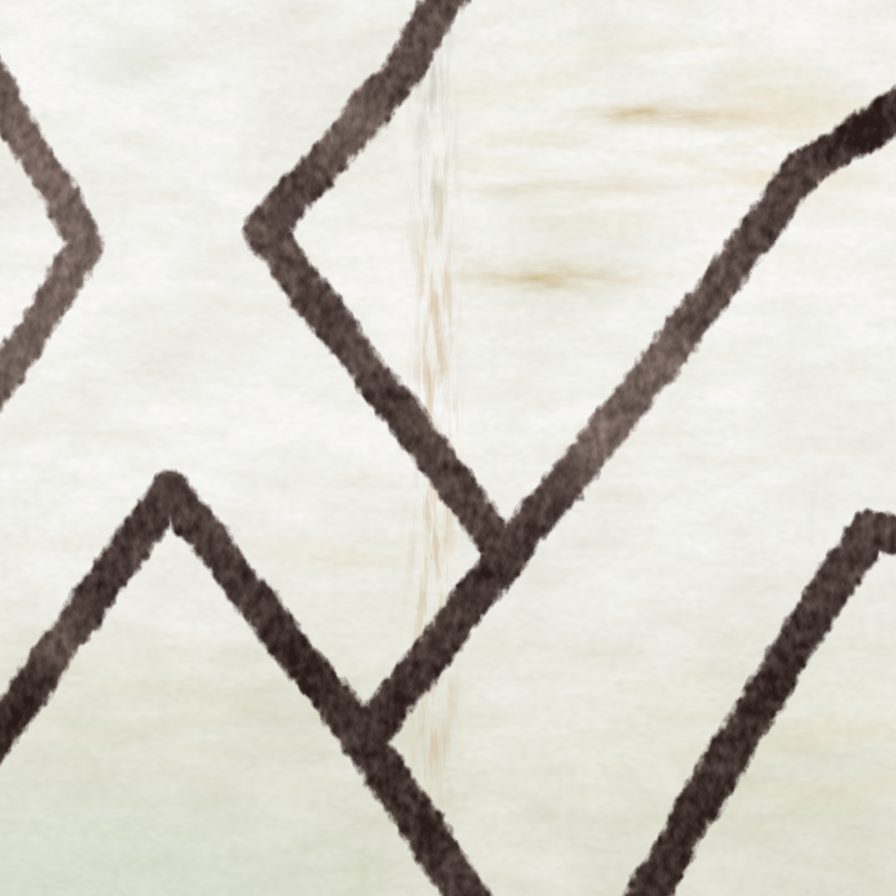
A Shadertoy shader for this texture:

```glsl
// A cream wool rug crossed by dark brown zigzag bands.
// Bands are distances to polylines, frayed and toned by gradient noise;
// the ground layers stretched noise, a worn crease and tan stains.

vec2 gradientAt(vec2 cell) {
    vec3 h = fract(cell.xyx * vec3(0.1031, 0.1030, 0.0973));
    h += dot(h, h.yzx + 33.33);
    return 2.0 * fract((h.xx + h.yz) * h.zy) - 1.0;
}

float gradientNoise(vec2 p) {
    vec2 i = floor(p), f = fract(p);
    vec2 u = f * f * f * (f * (f * 6.0 - 15.0) + 10.0);
    vec2 e = vec2(1.0, 0.0);
    float low = mix(dot(gradientAt(i), f), dot(gradientAt(i + e.xy), f - e.xy), u.x);
    float high = mix(dot(gradientAt(i + e.yx), f - e.yx), dot(gradientAt(i + e.xx), f - e.xx), u.x);
    return mix(low, high, u.y);
}

float fbm(vec2 p) {
    float sum = 0.0, amp = 1.0;
    for (int i = 0; i < 4; i++) {
        sum += amp * gradientNoise(p);
        p = mat2(1.6, 1.2, -1.2, 1.6) * p + 7.3;
        amp *= 0.5;
    }
    return sum;
}

float segmentDistance(vec2 p, vec2 a, vec2 b) {
    vec2 pa = p - a, ba = b - a;
    return length(pa - ba * clamp(dot(pa, ba) / dot(ba, ba), 0.0, 1.0));
}

// Five polylines share one list; the joins between them are skipped.
float bandDistance(vec2 p) {
    vec2 knots[22] = vec2[22](
        vec2(-0.03, 0.948), vec2(0.097, 0.727), vec2(-0.03, 0.528),
        vec2(0.508, 1.02), vec2(0.447, 0.916), vec2(0.295, 0.742), vec2(0.566, 0.381),
        vec2(1.03, 0.895), vec2(0.898, 0.812), vec2(0.797, 0.675),
        vec2(0.69, 0.535), vec2(0.566, 0.381), vec2(0.418, 0.188),
        vec2(-0.03, 0.143), vec2(0.190, 0.453), vec2(0.406, 0.173), vec2(0.54, -0.026),
        vec2(0.708, -0.026), vec2(0.781, 0.102), vec2(0.885, 0.277),
        vec2(0.97, 0.408), vec2(1.03, 0.398));
    float d = 1.0;
    for (int i = 0; i < 21; i++) {
        if (i == 2 || i == 6 || i == 12 || i == 16) continue;
        d = min(d, segmentDistance(p, knots[i], knots[i + 1]));
    }
    return d;
}

// Soft elliptical spot
float spot(vec2 p, vec2 centre, vec2 radius) {
    vec2 q = (p - centre) / radius;
    return exp(-dot(q, q));
}

vec3 woolGround(vec2 p) {
    float cloud = fbm(p * vec2(4.0, 7.0));
    float pile = fbm(p * vec2(14.0, 42.0) + 3.0);
    float age = 0.2 + 0.68 * smoothstep(0.55, 0.0, p.y) + 0.45 * cloud + 0.3 * pile;
    vec3 col = mix(vec3(0.965, 0.963, 0.953), vec3(0.865, 0.868, 0.805), clamp(age, 0.0, 1.2));

    // Broad yellowing and a cool patch in the lower left
    float yellow = spot(p, vec2(0.78, 0.85), vec2(0.26, 0.10))
                 + 0.7 * spot(p, vec2(0.22, 0.19), vec2(0.16, 0.05))
                 + 0.6 * spot(p, vec2(0.92, 0.16), vec2(0.20, 0.08))
                 + 0.5 * spot(p, vec2(0.42, 0.37), vec2(0.12, 0.05));
    float streak = smoothstep(-0.25, 0.45, fbm(p * vec2(5.0, 28.0) + 11.0));
    col = mix(col, vec3(0.90, 0.84, 0.71), 0.55 * clamp(yellow, 0.0, 1.0) * streak);
    col = mix(col, vec3(0.81, 0.85, 0.78), 0.5 * spot(p, vec2(0.1, 0.0), vec2(0.25, 0.12)));
    col = mix(col, vec3(0.84, 0.85, 0.80), 0.4 * spot(p, vec2(0.15, 0.93), vec2(0.06, 0.03)));

    // Narrow stains
    vec2 bent = p + vec2(0.0, 0.012 * gradientNoise(p * vec2(9.0, 20.0)));
    float stain = spot(bent, vec2(0.73, 0.872), vec2(0.08, 0.010))
                + 0.75 * spot(bent, vec2(0.61, 0.69), vec2(0.09, 0.018))
                + 0.4 * spot(bent, vec2(0.62, 0.79), vec2(0.11, 0.008));
    float fibre = fbm(p * vec2(22.0, 95.0));
    col = mix(col, vec3(0.79, 0.70, 0.52), clamp(stain * (0.6 + 0.7 * fibre), 0.0, 0.8));

    // Vertical crease, tan with a grey upper stretch
    float drift = p.x - 0.485 + 0.022 * gradientNoise(vec2(2.0, p.y * 7.0));
    float worn = smoothstep(-0.3, 0.5, fbm(p * vec2(95.0, 16.0) + 5.0));
    float crease = exp(-pow(drift / 0.022, 2.0)) * smoothstep(0.06, 0.18, p.y);
    vec3 creaseTone = mix(vec3(0.82, 0.72, 0.59), vec3(0.77, 0.77, 0.72), smoothstep(0.72, 0.85, p.y));
    col = mix(col, creaseTone, 0.62 * crease * worn);
    return col + 0.025 * gradientNoise(p * vec2(90.0, 150.0));
}

void mainImage(out vec4 fragColor, in vec2 fragCoord) {
    vec2 p = fragCoord / iResolution.xy;
    float tuft = gradientNoise(p * vec2(130.0, 85.0));
    float fuzz = fbm(p * vec2(75.0, 60.0) + 19.0);

    // Frayed band outline
    vec2 wobble = 0.007 * vec2(gradientNoise(p * 16.0), gradientNoise(p * 16.0 + 40.0));
    float d = bandDistance(p + wobble) + 0.005 * fuzz + 0.003 * tuft;
    float halfWidth = 0.0215 + 0.002 * smoothstep(0.4, 0.0, p.y) - 0.002 * smoothstep(0.2, 0.0, p.x);
    float band = 1.0 - smoothstep(halfWidth - 0.004, halfWidth + 0.004, d);

    // Faded and dark lengths of yarn
    float fade = 0.14 + 0.26 * smoothstep(0.15, 0.65, p.y)
               + 0.35 * spot(p, vec2(0.03, 0.72), vec2(0.12, 0.25))
               + 0.28 * spot(p, vec2(0.70, 0.55), vec2(0.10, 0.14))
               + 0.25 * spot(p, vec2(0.40, 0.87), vec2(0.06, 0.06))
               + 0.22 * spot(p, vec2(0.07, 0.29), vec2(0.08, 0.08))
               - 0.35 * spot(p, vec2(0.96, 0.86), vec2(0.08, 0.06))
               + 0.30 * gradientNoise(p * 13.0 + 8.0) + 0.32 * fuzz + 0.22 * tuft
               + 0.12 * smoothstep(0.012, 0.023, d);
    vec3 yarn = mix(vec3(0.16, 0.11, 0.095), vec3(0.60, 0.53, 0.50), clamp(fade, 0.0, 1.0));

    fragColor = vec4(mix(woolGround(p), yarn, band), 1.0);
}
```
